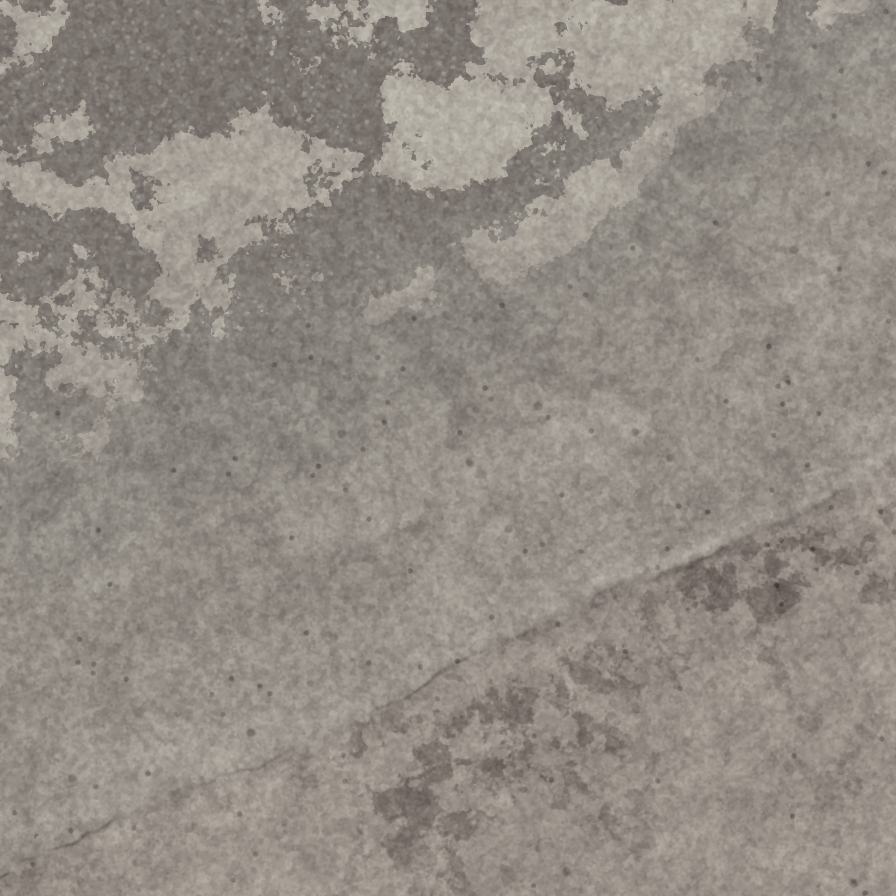
Reproduce this texture procedurally as a WebGL 2 fragment shader.

```glsl
#version 300 es
precision highp float;
// Weathered concrete: a dark worn corner with pale flakes, a diagonal crack and stains.

uniform vec2 u_resolution;
out vec4 fragColor;

vec3 hash3(vec2 p) {
    vec3 q = fract(p.xyx * vec3(0.1031, 0.1030, 0.0973));
    q += dot(q, q.yxz + 33.33);
    return fract((q.xxy + q.yzz) * q.zyx);
}

// Cellular noise: x = blended cell value, y = nearest distance, z = nearest cell value.
vec3 cellular(vec2 p) {
    vec2 cell = floor(p), local = fract(p);
    float total = 0.0, weights = 0.0, nearest = 4.0, id = 0.0;
    for (int j = -1; j <= 1; j++) {
        for (int i = -1; i <= 1; i++) {
            vec2 offset = vec2(i, j);
            vec3 h = hash3(cell + offset + 64.0);
            vec2 d = offset + h.xy - local;
            float dist2 = dot(d, d);
            float w = exp(-6.0 * dist2);
            total += w * h.z;
            weights += w;
            if (dist2 < nearest) { nearest = dist2; id = h.z; }
        }
    }
    return vec3(total / weights, sqrt(nearest), id);
}

// Layered cellular noise, centred on zero.
float layers(vec2 p, int octaves, float gain) {
    float sum = 0.0, amp = 1.0, norm = 0.0;
    for (int i = 0; i < octaves; i++) {
        sum += amp * (cellular(p).x - 0.5);
        norm += amp;
        amp *= gain;
        p = mat2(0.8, 0.6, -0.6, 0.8) * p * 2.05 + 7.3;
    }
    return 2.0 * sum / norm;
}

float segment(vec2 p, vec2 a, vec2 b) {
    vec2 ab = b - a;
    return length(p - a - ab * clamp(dot(p - a, ab) / dot(ab, ab), 0.0, 1.0));
}

float bump(float d, float radius) {
    return exp(-d * d / (radius * radius));
}

// Sparse round dots; density is the share of cells that hold one.
float dots(vec2 p, float radius, float density) {
    vec3 c = cellular(p);
    return smoothstep(radius, radius * 0.4, c.y) * step(c.z, density);
}

// Where the pale flakes gather.
float flakeBias(vec2 p) {
    float upper = bump(segment(p, vec2(0.25, 0.77), vec2(0.76, 0.97)), 0.085);
    float lower = bump(segment(p, vec2(0.45, 0.64), vec2(0.82, 0.87)), 0.07);
    float left = bump(segment(p, vec2(0.02, 0.74), vec2(0.10, 0.52)), 0.09);
    float corner = bump(segment(p, vec2(0.0, 0.97), vec2(0.24, 0.98)), 0.05);
    return max(max(upper, 0.85 * lower), 0.6 * max(left, corner));
}

// Signed height above the wavering crack line.
float crackOffset(vec2 p) {
    float wave = 0.006 * sin(p.x * 13.0) + 0.003 * sin(p.x * 37.0 + 1.0);
    return p.y - 0.02 - 0.46 * p.x - wave - 0.007 * layers(p * 24.0, 3, 0.6);
}

vec3 stoneColor(float tone) {
    return mix(vec3(0.48, 0.45, 0.43), vec3(0.72, 0.70, 0.66), (tone - 0.48) / 0.24);
}

void main() {
    vec2 p = gl_FragCoord.xy / u_resolution;
    float broad = layers(p * 5.0, 4, 0.55);
    float crust = layers(p * 26.0 + 11.0, 4, 0.65);
    float grain = layers(p * 150.0, 2, 0.8);
    vec2 along = vec2(dot(p, vec2(0.9, 0.43)), dot(p, vec2(-0.43, 0.9)));
    float streak = layers(along * vec2(4.0, 22.0), 3, 0.55);

    // Worn corner, fading across its curved border
    float border = p.y - 0.43 - 0.2 * p.x - 0.37 * p.x * p.x + 0.06 * broad;
    float worn = smoothstep(-0.02, 0.24, border);
    float shade = smoothstep(-0.30, 0.0, border);
    float tone = mix(mix(0.602, 0.565, shade), 0.485, worn);
    tone += 0.03 * broad * (1.0 - worn) + 0.025 * streak * (1.0 - 0.7 * worn);

    // Crusty mottling on the bare slab, fine bright grit in the corner
    tone += (1.0 - 0.8 * worn) * 0.065 * crust;
    tone += 0.07 * worn * dots(p * 130.0, 0.45, 0.25);

    // Pale ragged flakes
    float rough = layers(p * 10.0 + 3.0, 6, 0.68);
    float cover = 1.25 * rough + 0.75 * flakeBias(p) - 0.37;
    cover -= 1.2 * smoothstep(0.07, -0.02, border);
    float flake = smoothstep(-0.025, 0.045, cover);
    float flakeTone = 0.665 + 0.06 * crust + 0.03 * broad;
    tone = mix(tone, flakeTone, flake * mix(0.65, 1.0, smoothstep(0.02, 0.16, border)));

    // Crack with a pale ridge above it towards the right
    float offset = crackOffset(p);
    float right = smoothstep(0.42, 0.8, p.x);
    float broken = smoothstep(-0.3, 0.25, layers(p * 18.0 + 5.0, 3, 0.6));
    tone += 0.07 * right * bump(offset - 0.014, 0.010) * (0.5 + 0.5 * broken);
    tone -= 0.12 * broken * bump(offset, mix(0.0028, 0.0045, right));
    tone -= 0.03 * bump(offset + 0.006, 0.012);

    // Clustered stains under the crack and scattered pits
    float below = smoothstep(0.02, -0.03, offset);
    float cluster = bump(segment(p, vec2(0.46, 0.12), vec2(0.62, 0.21)), 0.12);
    cluster = max(cluster, bump(segment(p, vec2(0.78, 0.34), vec2(0.92, 0.37)), 0.09));
    float stain = smoothstep(0.06, 0.38, layers(p * 34.0 + 21.0, 4, 0.7) + 0.22 * cluster - 0.08);
    tone -= stain * (0.025 + below * (0.02 + 0.075 * cluster)) * (1.0 - worn);
    tone -= 0.02 * cluster * below;
    tone -= 0.13 * dots(p * 48.0, 0.20, 0.07) * (1.0 - worn);
    tone -= 0.11 * dots(p * 14.0 + 4.0, 0.09, 0.08) * (1.0 - worn);

    tone += 0.075 * grain;
    vec3 color = stoneColor(tone);
    color += vec3(0.008, 0.0, -0.002) * (below - 0.5 * shade * (1.0 - flake));
    fragColor = vec4(clamp(color, 0.0, 1.0), 1.0);
}
```
